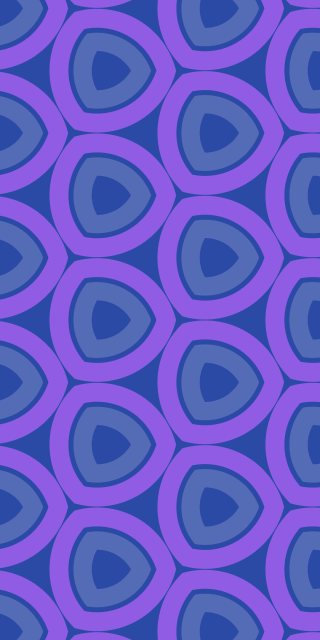
Give the GLSL for this pattern, as a Shadertoy shader.

```glsl
const float SPACING = 0.1948;      // distance between neighbours, in canvas heights
const float ROOT3 = 1.7320508;

const vec3 NAVY   = vec3(0.17, 0.29, 0.65);
const vec3 SLATE  = vec3(0.33, 0.42, 0.71);
const vec3 VIOLET = vec3(0.56, 0.36, 0.89);

// Offset from the nearest point of a hexagonal lattice with unit spacing
vec2 hexOffset(vec2 p) {
    vec2 period = vec2(ROOT3, 1.0);
    vec2 a = p - period * round(p / period);
    vec2 q = p - 0.5 * period;
    vec2 b = q - period * round(q / period);
    return dot(a, a) < dot(b, b) ? a : b;
}

// Greatest distance to three pivots; its level sets are bulging triangles
float bulgedTriangle(vec2 p, float pivotRadius) {
    p.y = abs(p.y);
    float toRight = length(p - vec2(pivotRadius, 0.0));
    float toLeft = length(p - pivotRadius * vec2(-0.5, -0.5 * ROOT3));
    return max(toRight, toLeft);
}

// Smooth coverage of the area inside a level set
float inside(float field, float level, float pixel) {
    return clamp(0.5 + (level - field) / pixel, 0.0, 1.0);
}

void mainImage(out vec4 fragColor, in vec2 fragCoord) {
    float unit = SPACING * iResolution.y;
    float pixel = 1.0 / unit;
    vec2 p = (fragCoord - vec2(0.0, 0.5 * iResolution.y)) / unit;
    vec2 origin = vec2(0.5 * ROOT3 + 0.003, 0.0);
    float field = bulgedTriangle(hexOffset(p - origin), 0.181);

    // Nested layers, from the outer band to the core
    vec3 color = NAVY;
    color = mix(color, VIOLET, inside(field, 0.653, pixel));
    color = mix(color, NAVY, inside(field, 0.501, pixel));
    color = mix(color, SLATE, inside(field, 0.461, pixel));
    color = mix(color, NAVY, inside(field, 0.314, pixel));
    fragColor = vec4(color, 1.0);
}
```
